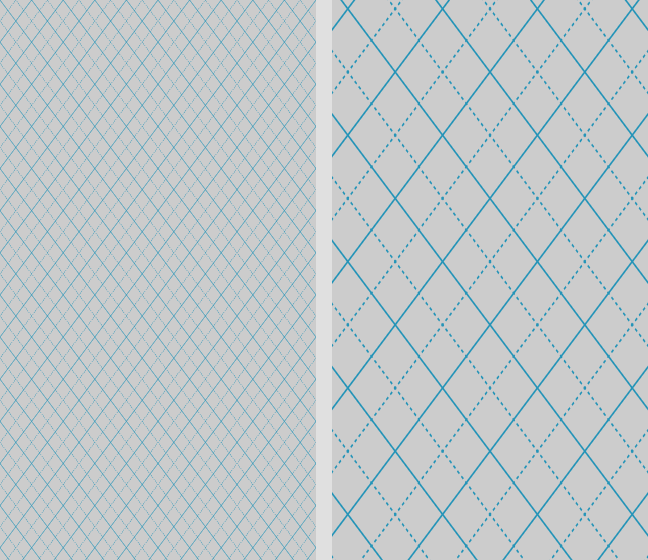
Left: the whole. Right: its middle third, enlarged.
Write a Shadertoy shader that draws this pattern.

```glsl
// Argyle lattice: thin solid blue diamonds crossed by dotted diamonds on light grey.

const float TILES_ACROSS = 10.0;           // diamonds across the canvas width
const float TILE_ASPECT  = 4.0 / 3.0;      // diamond height over width
const float LINE_WIDTH   = 0.0175;         // in diamond widths
const float DOT_WIDTH    = 0.0175;         // thickness of the dotted lines
const float DOTS_PER_SIDE = 12.0;          // dots along one diamond side
const float DOT_FILL     = 0.5;            // inked share of each dot period
const vec3  GROUND_COLOR = vec3(0.80);
const vec3  LINE_COLOR   = vec3(0.14, 0.58, 0.72);

// Signed offset to the nearest whole number
float nearest(float x) { return x - floor(x + 0.5); }

// Share of a pixel covered by a band centred at offset zero
float bandCoverage(float offset, float width, float pixel) {
    vec2 edges = (offset + vec2(0.5, -0.5) * width) / pixel;
    vec2 filled = clamp(edges + 0.5, 0.0, 1.0);
    return filled.x - filled.y;
}

// Dotted line: a thin band times dots spaced along its length
float dottedCoverage(float across, float along, float period, float pixel) {
    float dotOffset = nearest(along / period) * period;
    return bandCoverage(across, DOT_WIDTH, pixel)
         * bandCoverage(dotOffset, DOT_FILL * period, pixel);
}

void mainImage(out vec4 fragColor, in vec2 fragCoord) {
    // Units of one diamond width, anchored at the top left
    float pixel = TILES_ACROSS / iResolution.x;
    vec2 p = vec2(fragCoord.x, iResolution.y - fragCoord.y) * pixel;

    // Diagonal coordinates: whole numbers lie on the solid lines
    float slope = 1.0 / TILE_ASPECT;
    vec2 diagonal = vec2(p.x + p.y * slope, p.x - p.y * slope);
    float toDistance = 1.0 / length(vec2(1.0, slope));
    float sideLength = 0.5 * length(vec2(1.0, TILE_ASPECT));
    float dotPeriod = sideLength / DOTS_PER_SIDE;

    // Both line directions, with dotted lines halfway between solid ones
    float bare = 1.0;
    for (int i = 0; i < 2; i++) {
        float solidOffset = nearest(diagonal[i]) * toDistance;
        float dottedOffset = nearest(diagonal[i] - 0.5) * toDistance;
        float along = (diagonal[1 - i] - 0.5) * sideLength;
        bare *= 1.0 - bandCoverage(solidOffset, LINE_WIDTH, pixel);
        bare *= 1.0 - dottedCoverage(dottedOffset, along, dotPeriod, pixel);
    }

    fragColor = vec4(mix(LINE_COLOR, GROUND_COLOR, bare), 1.0);
}
```
